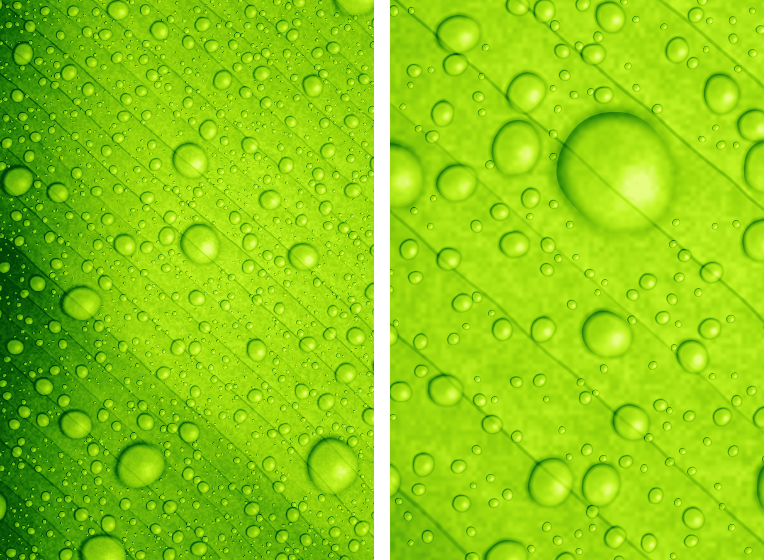
Left: the whole. Right: its middle third, enlarged.
A Shadertoy shader for this texture:

```glsl
const int LAYERS = 5;
const float CELL_SIZE[LAYERS] = float[](0.18, 0.072, 0.046, 0.027, 0.0135);
const float COVERAGE[LAYERS] = float[](0.5, 0.8, 0.9, 0.62, 0.5);
const vec2 LIT_SIDE = vec2(0.76, -0.65);
const vec2 VEIN_NORMAL = vec2(0.68, 0.73);

// Greens from deep shade to highlight, one per unit of tone
const vec3 GREENS[8] = vec3[](
    vec3(0.01, 0.26, 0.02), vec3(0.07, 0.40, 0.02),
    vec3(0.21, 0.56, 0.02), vec3(0.37, 0.68, 0.03),
    vec3(0.51, 0.78, 0.03), vec3(0.63, 0.87, 0.05),
    vec3(0.76, 0.96, 0.14), vec3(0.90, 0.99, 0.50));

vec3 greenRamp(float tone) {
    float t = clamp(tone + 1.0, 0.0, 6.999);
    int i = int(t);
    return mix(GREENS[i], GREENS[i + 1], fract(t));
}

vec3 hash3(vec2 p) {
    vec3 q = fract(p.xyx * vec3(0.1031, 0.1030, 0.0973));
    q += dot(q, q.yxz + 33.33);
    return fract((q.xxy + q.yzz) * q.zyx);
}

float noise(vec2 p) {
    vec2 i = floor(p), f = fract(p);
    f = f * f * (3.0 - 2.0 * f);
    float low = mix(hash3(i).x, hash3(i + vec2(1, 0)).x, f.x);
    float high = mix(hash3(i + vec2(0, 1)).x, hash3(i + vec2(1, 1)).x, f.x);
    return mix(low, high, f.y);
}

mat2 rotation(float a) {
    float c = cos(a), s = sin(a);
    return mat2(c, s, -s, c);
}

// Broad light: shaded left edge, glowing centre, darker fold at lower left
float leafLight(vec2 p) {
    float across = p.x + 0.2 * abs(p.y - 0.6) + 0.05 * (noise(p * 5.0) - 0.5);
    float tone = 3.9 * smoothstep(-0.06, 0.34, across);
    float v = dot(p, VEIN_NORMAL) + 0.025 * (noise(p * 6.0) - 0.5);
    tone -= 1.3 * (1.0 - smoothstep(0.39, 0.47, v));
    tone -= 0.8 * smoothstep(0.7, 1.0, p.y);
    tone += 0.45 * (1.0 - smoothstep(0.05, 0.3, distance(p, vec2(0.43, 0.56))));
    return tone - 0.5 * (1.0 - smoothstep(0.0, 0.35, p.y));
}

// Diagonal veins, stretched fibres and fine grain
float leafDetail(vec2 p, float pixel) {
    float u = dot(p, vec2(VEIN_NORMAL.y, -VEIN_NORMAL.x));
    float v = dot(p, VEIN_NORMAL) + 0.018 * noise(p * 4.0) + 0.04 * u * u;
    v += 0.002 * noise(p * 45.0);
    float band = v / 0.054 + 0.5 * noise(vec2(v * 14.0, 3.0));
    float f = fract(band);
    float strength = mix(0.5, 1.5, hash3(vec2(floor(band), 7.0)).x);
    float gap = abs(f - 0.5) * 0.054;
    float vein = 1.0 - smoothstep(0.0003, 0.0013 + pixel, gap);
    float bands = 0.4 * (smoothstep(0.48, 0.52, f) - f);
    float fibres = noise(vec2(u * 22.0, v * 110.0)) - 0.5;
    float grain = 1.2 * noise(p * 330.0) + 0.8 * noise(p * 140.0) - 1.0;
    return bands + 0.4 * fibres + 0.72 * grain - strength * vein;
}

// Droplet of the grid cell under p: centre, radius (0 if none), seed
vec4 dropAt(vec2 p, int layer) {
    float size = CELL_SIZE[layer];
    mat2 turn = rotation(0.6 + 1.3 * float(layer));
    vec2 q = turn * p / size + 40.0;
    float rowShift = hash3(vec2(floor(q.y), float(layer))).x;
    q.x += rowShift;
    vec2 id = floor(q);
    vec3 h = hash3(id + 71.0 * float(layer));
    vec3 k = hash3(id + 19.0 + 53.0 * float(layer));
    float radius = mix(0.14, 0.27, h.z * h.z);
    vec2 centre = id + 0.5 + (h.xy - 0.5) * (1.0 - 2.5 * radius);
    centre.x -= rowShift;
    radius *= step(k.x, COVERAGE[layer]);
    return vec4((centre - 40.0) * size * turn, radius * size, k.y);
}

// Small droplets give way to larger ones
bool isSwallowed(vec4 drop, int layer) {
    for (int i = 0; i < layer; i++) {
        vec4 other = dropAt(drop.xy, i);
        if (other.z > 0.0 && distance(drop.xy, other.xy) < other.z + drop.z) return true;
    }
    return false;
}

float shadeDrop(float tone, float detail, vec2 p, vec4 drop, float pixel) {
    vec2 n = (p - drop.xy) / drop.z;
    vec2 q = rotation(6.28 * drop.w) * n;
    float wobble = 0.12 * (noise(q * 1.3 + 90.0 * drop.w) - 0.5);
    float d = length(q * vec2(1.07, 0.94)) + wobble;
    float lit = dot(n, LIT_SIDE);
    float shadeSide = smoothstep(0.6, -0.8, lit);
    float halo = (1.0 - smoothstep(0.96, 1.22, d)) * (0.7 + 0.8 * shadeSide);
    // Domed body: dark far rim, bright near side and a soft glint
    float body = mix(leafLight(drop.xy), 3.9, 0.45) + 0.35 + 0.55 * detail;
    body += 1.5 * lit * smoothstep(1.1, 0.4, d);
    body -= smoothstep(0.7, 0.98, d) * (0.4 + 2.6 * shadeSide);
    body -= 0.7 * smoothstep(0.88, 1.0, d);
    body += 1.0 * smoothstep(0.5, 0.05, length(n - vec2(0.36, -0.18)));
    float edge = pixel / drop.z;
    float inside = 1.0 - smoothstep(1.0 - edge, 1.0 + edge, d);
    return mix(tone - 1.5 * halo, body, inside);
}

void mainImage(out vec4 fragColor, in vec2 fragCoord) {
    vec2 p = fragCoord / iResolution.y;
    float pixel = 0.6 / iResolution.y;
    float detail = leafDetail(p, pixel);
    float tone = leafLight(p) + detail;
    for (int layer = LAYERS - 1; layer >= 0; layer--) {
        vec4 drop = dropAt(p, layer);
        if (drop.z > 0.0 && !isSwallowed(drop, layer))
            tone = shadeDrop(tone, detail, p, drop, pixel);
    }
    fragColor = vec4(greenRamp(tone), 1.0);
}
```
